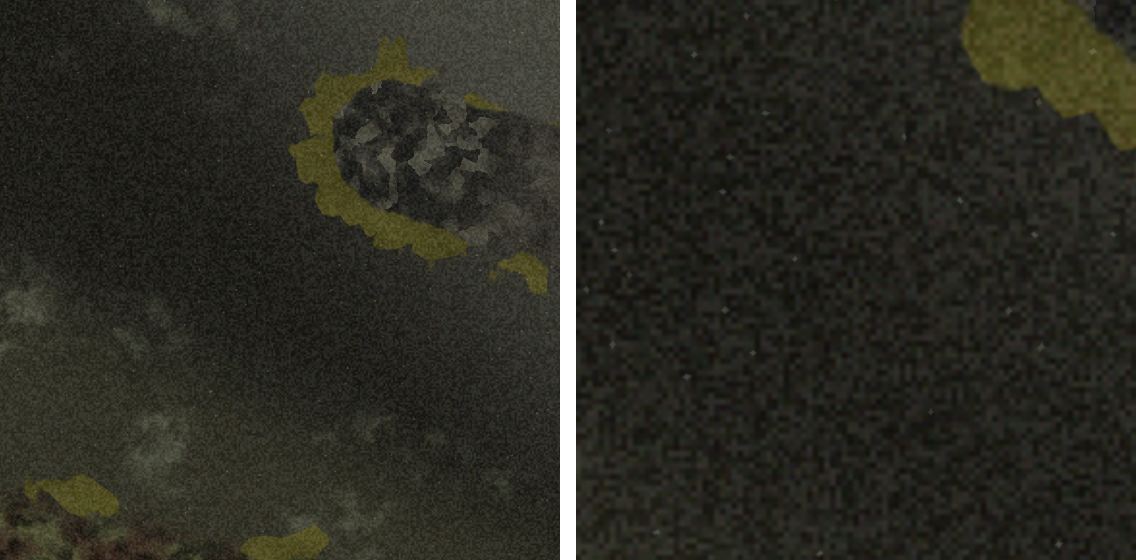
Left, the full canvas; right, a detail of the centre.
Reproduce this texture procedurally as a Shadertoy shader.

```glsl
#define SHADOW vec3(0.122, 0.120, 0.100)
#define HAZE vec3(0.275, 0.275, 0.238)
#define MIST vec3(0.360, 0.370, 0.300)
#define LICHEN vec3(0.320, 0.305, 0.130)
#define STONE_DARK vec3(0.120, 0.120, 0.108)
#define STONE_LIGHT vec3(0.350, 0.345, 0.290)
#define SOIL vec3(0.190, 0.140, 0.105)
#define MOSS vec3(0.260, 0.265, 0.170)
#define GRAIN_SCALE 290.0
#define GRAIN_AMOUNT 0.13
#define EDGE 0.004

float hash(vec2 p) {
    vec3 q = fract(vec3(p.xyx) * 0.1031);
    q += dot(q, q.yzx + 33.33);
    return fract((q.x + q.y) * q.z);
}

float noise(vec2 p) {
    vec2 i = floor(p), f = fract(p);
    f = f * f * (3.0 - 2.0 * f);
    return mix(mix(hash(i), hash(i + vec2(1, 0)), f.x),
               mix(hash(i + vec2(0, 1)), hash(i + vec2(1, 1)), f.x), f.y);
}

float fbm(vec2 p) {
    float sum = 0.0, amp = 0.5;
    for (int i = 0; i < 5; i++) {
        sum += amp * noise(p);
        p = mat2(1.6, 1.2, -1.2, 1.6) * p + 7.3;
        amp *= 0.5;
    }
    return sum;
}

// Cellular noise with a diamond metric: x = nearest distance, y = cell id
vec2 cells(vec2 p) {
    vec2 base = floor(p), best = vec2(9.0, 0.0);
    for (int y = -1; y <= 1; y++)
    for (int x = -1; x <= 1; x++) {
        vec2 c = base + vec2(x, y);
        vec2 d = abs(c + vec2(hash(c), hash(c + 41.7)) - p);
        if (d.x + d.y < best.x) best = vec2(d.x + d.y, hash(c + 19.1));
    }
    return best;
}

float capsule(vec2 p, vec2 a, vec2 b, float r) {
    vec2 pa = p - a, ba = b - a;
    return length(pa - ba * clamp(dot(pa, ba) / dot(ba, ba), 0.0, 1.0)) - r;
}

void mainImage(out vec4 fragColor, in vec2 fragCoord) {
    vec2 p = fragCoord / iResolution.xy;
    vec2 warp = vec2(fbm(p * 14.0), fbm(p * 14.0 + 31.0)) - 0.5;
    vec2 q = p + 0.045 * warp;

    // Dark diagonal channel between two hazy sides
    vec2 fromChannel = p - vec2(0.3, 0.56);
    float upper = dot(fromChannel, vec2(0.75, 0.66));
    float lower = -dot(fromChannel, vec2(0.42, 0.91));
    float light = max(smoothstep(0.06, 0.72, upper), 0.52 * smoothstep(0.03, 0.34, lower));
    light += 0.12 * (fbm(p * 5.0) - 0.5);
    vec3 col = mix(SHADOW, HAZE, clamp(light, 0.0, 1.0));
    col.b -= 0.018 * smoothstep(0.05, 0.3, lower);

    // Broken pale mist
    float zone = smoothstep(0.05, 0.18, lower) * (1.0 - smoothstep(0.32, 0.48, lower));
    zone = max(zone, 0.8 * smoothstep(0.02, 0.14, upper)
             * (1.0 - smoothstep(0.3, 0.48, upper)) * smoothstep(0.65, 0.8, p.y));
    float clump = smoothstep(0.45, 0.75, fbm(p * 7.0 + 3.0));
    float wisps = smoothstep(0.35, 0.75, fbm(p * 32.0));
    col = mix(col, MIST, 0.75 * zone * clump * wisps);

    // Rocky island, fading into haze to the right
    float island = capsule(q, vec2(0.70, 0.75), vec2(1.05, 0.62), 0.12);
    float inside = 1.0 - smoothstep(-0.012, 0.008, island);
    float crisp = 1.0 - smoothstep(0.12, 0.34, length(p - vec2(0.69, 0.76)));
    float chips = 0.5 * cells(q * 38.0).y + 0.9 * fbm(p * 26.0) - 0.15;
    vec3 stone = mix(STONE_DARK, STONE_LIGHT, smoothstep(0.3, 0.95, chips));
    vec3 silt = vec3(0.225, 0.215, 0.185) + 0.16 * (fbm(p * 30.0) - 0.5);
    col = mix(col, mix(silt, stone, 0.25 + 0.75 * crisp), 0.92 * inside);

    // Jagged lichen rim, thinner along the top
    float leaf = 1.25 - cells(q * 17.0).x;
    float top = smoothstep(-0.02, 0.03, dot(p - vec2(0.70, 0.75), vec2(0.35, 0.94)));
    float width = mix(0.052, 0.04 * (1.0 - smoothstep(0.72, 0.96, p.x)), top);
    width *= 1.0 - 0.3 * smoothstep(0.75, 0.95, p.x);
    float rim = min(island + 0.004, width * (0.25 + leaf) - island);
    rim -= 0.03 * smoothstep(0.5, 0.68, noise(p * 22.0)) * smoothstep(0.68, 0.85, p.x);
    float lichen = smoothstep(-EDGE, EDGE, rim);

    // Mossy soil in the lower left corner
    float shore = q.y - 0.14 + 0.2 * q.x;
    float ground = (1.0 - smoothstep(-0.08, 0.015, shore)) * (1.0 - smoothstep(0.35, 0.62, p.x));
    float clods = smoothstep(0.3, 0.7, fbm(p * 42.0));
    vec3 soil = mix(SOIL, MOSS, smoothstep(0.35, 0.6, fbm(p * 15.0 + 9.0)));
    col = mix(col, soil * (0.55 + 0.75 * clods), 0.85 * ground);

    // Separate lichen patches along the shore
    float patches = 0.05 * (1.2 - cells(q * 12.0 + 4.0).x) - abs(shore + 0.005);
    patches -= 0.045 * smoothstep(0.48, 0.62, noise(p * 10.0 + 5.0));
    patches -= 0.1 * smoothstep(0.54, 0.66, p.x);
    lichen = max(lichen, smoothstep(-EDGE, EDGE, patches));
    vec3 yellow = LICHEN * (0.8 + 0.4 * fbm(p * 20.0));
    col = mix(col, yellow, 0.88 * lichen);

    // Sparse pale flecks
    vec2 fleck = cells(p * 34.0 + warp);
    col += 0.13 * step(0.8, fleck.y) * (1.0 - smoothstep(0.03, 0.11, fleck.x));

    // Fine film grain with slight colour drift
    vec2 g = p * GRAIN_SCALE;
    float grain = noise(g) - 0.5;
    vec3 tint = vec3(noise(g + 51.0), noise(g + 87.0), noise(g + 123.0)) - 0.5;
    col += GRAIN_AMOUNT * (0.85 * grain + 0.22 * tint);
    fragColor = vec4(clamp(col, 0.0, 1.0), 1.0);
}
```
